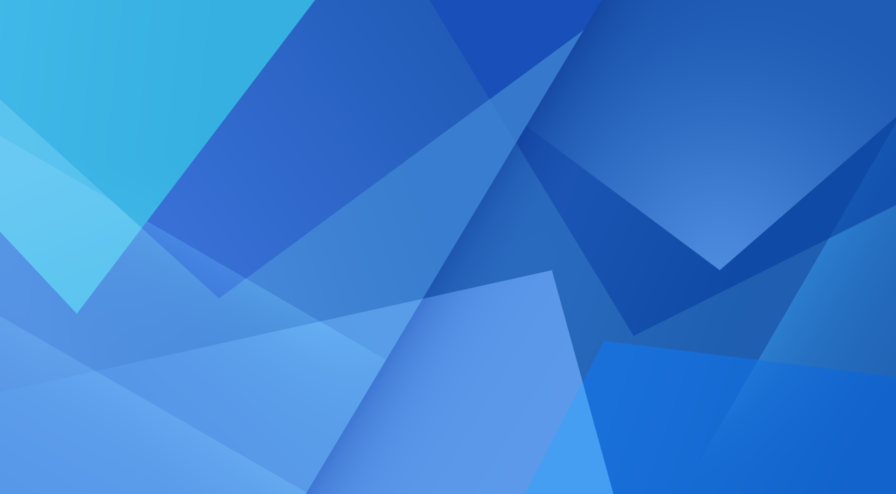
Reproduce this background procedurally as a Shadertoy shader.

```glsl
// Overlapping translucent blue planes: wedges and panels cut by straight edges.
// Each plane is a signed half-plane distance, softened and tinted by gradients.
// The left and right halves are layered apart, then joined along one diagonal.

const float ASPECT = 1.82;

// Signed distance to the line a-b, positive on its left
float side(vec2 p, vec2 a, vec2 b) {
    vec2 d = normalize(b - a);
    return dot(p - a, vec2(-d.y, d.x));
}

// Area left of both edges of the corner a - tip - b
float corner(vec2 p, vec2 a, vec2 tip, vec2 b) {
    return min(side(p, a, tip), side(p, tip, b));
}

// Antialiased coverage of a signed distance
float cover(float d) {
    float w = 1.0 / iResolution.y;
    return smoothstep(-w, w, d);
}

// Gradient from colour a at point pa to colour b at point pb
vec3 ramp(vec2 p, vec2 pa, vec3 a, vec2 pb, vec3 b) {
    vec2 d = pb - pa;
    return mix(a, b, clamp(dot(p - pa, d) / dot(d, d), 0.0, 1.0));
}

// Light that is strongest at an edge and fades into the plane
float edgeFade(float d, float reach) {
    return cover(d) * exp(-max(d, 0.0) / reach);
}

vec3 leftHalf(vec2 p, float panel) {
    // Pale base, deepening toward the upper right
    vec3 col = ramp(p, vec2(0.05, 0.35), vec3(0.33, 0.57, 0.89),
                       vec2(0.85, 0.62), vec3(0.22, 0.49, 0.81));

    // Large deep-blue wedge
    float deep = corner(p, vec2(0.0, 0.799), vec2(0.445, 0.396), vec2(1.268, 1.0));
    vec3 deepCol = ramp(p, vec2(0.38, 0.50), vec3(0.22, 0.44, 0.84),
                           vec2(0.95, 0.90), vec3(0.13, 0.36, 0.72));
    col = mix(col, deepCol, cover(deep));

    // Dark facet crossing the top of the wedge
    float facet = side(p, vec2(0.872, 1.0), vec2(1.287, 0.320));
    col = mix(col, vec3(0.09, 0.30, 0.72), cover(facet) * mix(0.10, 0.85, cover(deep)));

    // Light panel along the bottom
    vec3 panelCol = ramp(p, vec2(0.3, 0.1), vec3(0.34, 0.59, 0.91),
                            vec2(0.80, 0.32), vec3(0.36, 0.63, 0.92));
    col = mix(col, panelCol, panel * 0.9);

    // Two slanted sheets of light
    float sheet = side(p, vec2(0.652, 0.348), vec2(0.0, 0.725));
    float sheetEnd = 1.0 - smoothstep(0.55, 0.95, p.x);
    col += vec3(0.06, 0.09, 0.05) * edgeFade(sheet, 0.10) * sheetEnd;
    float lowSheet = side(p, vec2(0.628, 0.0), vec2(0.0, 0.360));
    col += vec3(0.05, 0.06, 0.03) * edgeFade(lowSheet, 0.15);

    // Cyan wedge, paler below the deep wedge's edge
    float cyan = corner(p, vec2(0.0, 0.531), vec2(0.156, 0.365), vec2(0.640, 1.0));
    vec3 cyanCol = ramp(p, vec2(0.0, 0.95), vec3(0.25, 0.72, 0.91),
                           vec2(0.45, 0.90), vec3(0.21, 0.69, 0.88));
    vec3 paleCol = ramp(p, vec2(0.05, 0.65), vec3(0.41, 0.79, 0.95),
                           vec2(0.16, 0.38), vec3(0.36, 0.77, 0.94));
    cyanCol = mix(cyanCol, vec3(0.27, 0.72, 0.92), 1.0 - smoothstep(0.4, 0.7, p.y));
    float pale = cover(-deep) * mix(0.65, 1.0, cover(sheet));
    return mix(col, mix(cyanCol, paleCol, pale), cover(cyan));
}

vec3 rightHalf(vec2 p, float panel, float behind) {
    // Mid-blue base
    vec3 col = ramp(p, vec2(1.05, 0.50), vec3(0.17, 0.43, 0.76),
                       vec2(1.50, 0.32), vec3(0.12, 0.37, 0.69));

    // Dark wedge
    float dark = corner(p, vec2(0.872, 1.0), vec2(1.287, 0.320), vec2(ASPECT, 0.585));
    vec3 darkCol = ramp(p, vec2(1.15, 0.62), vec3(0.11, 0.34, 0.71),
                           vec2(1.50, 0.45), vec3(0.06, 0.29, 0.65));
    col = mix(col, darkCol, cover(dark));

    // Bright wedge glowing at its tip
    vec2 tip = vec2(1.462, 0.453);
    float bright = corner(p, vec2(1.007, 0.791), tip, vec2(ASPECT, 0.763));
    vec3 brightCol = mix(vec3(0.32, 0.57, 0.89), vec3(0.12, 0.36, 0.71),
                         smoothstep(-0.15, 0.60, distance(p, tip)));
    col = mix(col, brightCol, cover(bright));

    // Lit sheet at the far right
    float lit = side(p, vec2(ASPECT, 0.751), vec2(1.382, 0.0));
    float litGain = mix(0.4, 1.0, cover(-dark));
    col += vec3(0.05, 0.12, 0.12) * edgeFade(lit, 0.16) * litGain;

    // Pale panel, then the saturated panel over it
    col = mix(col, vec3(0.36, 0.60, 0.92), panel);
    float blue = corner(p, vec2(ASPECT, 0.237), vec2(1.227, 0.310), vec2(1.066, 0.0));
    vec3 blueCol = ramp(p, vec2(1.25, 0.25), vec3(0.10, 0.44, 0.85),
                           vec2(1.75, 0.08), vec3(0.07, 0.39, 0.80));
    blueCol += vec3(0.04, 0.05, 0.02) * edgeFade(lit, 0.10) * smoothstep(0.0, 0.3, p.y);
    col = mix(col, mix(blueCol, vec3(0.27, 0.62, 0.95), panel), cover(blue));

    // Shadow cast by the left half
    float shade = exp(-max(behind, 0.0) / 0.07);
    return col * (1.0 - vec3(0.32, 0.22, 0.10) * shade);
}

void mainImage(out vec4 fragColor, in vec2 fragCoord) {
    vec2 p = fragCoord / iResolution.xy * vec2(ASPECT, 1.0);
    float diagonal = side(p, vec2(0.621, 0.0), vec2(1.222, 1.0));
    float panel = cover(corner(p, vec2(1.246, 0.0), vec2(1.121, 0.453), vec2(0.0, 0.206)));
    vec3 col = mix(rightHalf(p, panel, -diagonal), leftHalf(p, panel), cover(diagonal));
    fragColor = vec4(col, 1.0);
}
```
